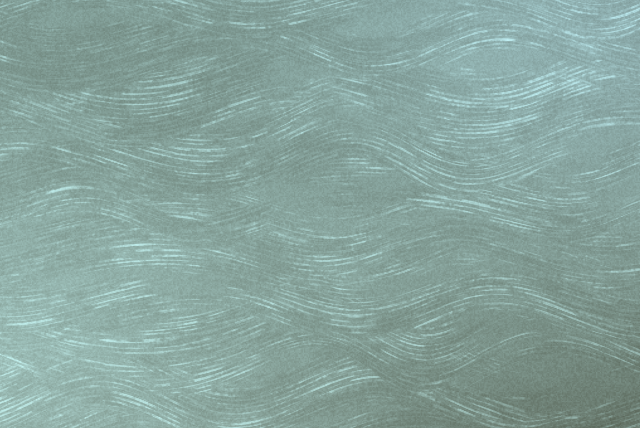
Give the GLSL for this texture, as a Shadertoy shader.

```glsl
// Sea-green plaster combed with a dry brush into overlapping wavy swaths.
// Each swath bends its own coordinates along a wave, then lays thin broken
// bristle lines and grainy pale dabs in them; broad soft light tints the wall.

float hash(vec2 p) {
    vec3 q = fract(p.xyx * 0.1031);
    q += dot(q, q.yzx + 33.33);
    return fract((q.x + q.y) * q.z);
}

float noise(vec2 p) {
    vec2 cell = floor(p), f = fract(p);
    f = f * f * (3.0 - 2.0 * f);
    return mix(mix(hash(cell), hash(cell + vec2(1, 0)), f.x),
               mix(hash(cell + vec2(0, 1)), hash(cell + vec2(1, 1)), f.x), f.y);
}

float fbm(vec2 p) {
    return 0.5 * noise(p) + 0.3 * noise(p * 2.1 + 17.3) + 0.2 * noise(p * 4.3 + 41.7);
}

// Height of a swath's centre line above its row.
float wave(float x, float seed) {
    float phase = seed * 1.4 + 2.2 * hash(vec2(seed, 3.0));
    float drift = 2.4 * noise(vec2(x * 1.6, seed * 7.3));
    float height = 0.032 + 0.018 * hash(vec2(seed, 8.0));
    return height * sin(x * 9.0 + phase + drift);
}

// Brightness of the combed paint; s.x runs along the stroke, s.y across it.
float combedPaint(vec2 s, vec2 p, float seed) {
    vec2 offset = vec2(seed * 13.7, seed * 29.1);

    // Comb teeth of uneven spacing, broken up by bristle noise
    float wobble = 9.0 * noise(vec2(s.x * 3.0, s.y * 32.0) + offset);
    float teeth = 0.5 + 0.5 * cos(6.2832 * s.y * 92.0 + wobble);
    float bristle = noise(vec2(s.x * 9.0, s.y * 190.0) + offset);
    float line = smoothstep(0.4, 0.8, 0.5 * teeth + 0.5 * bristle);

    // Lines skip where the brush runs dry
    float skip = noise(vec2(s.x * 32.0, s.y * 150.0) + offset);
    line *= smoothstep(0.1, 0.65, skip + 0.35 * (noise(p * 210.0) - 0.5));

    // Pale dabs with ragged, grainy ends
    float ragged = 0.26 * (noise(vec2(s.x * 24.0, s.y * 130.0)) - 0.5)
                 + 0.20 * (noise(p * 170.0) - 0.5);
    float dab = smoothstep(0.38, 0.70, fbm(vec2(s.x * 4.6, s.y * 16.0) + offset) + ragged);

    // Short faint scratches between the dabs
    float scratch = smoothstep(0.62, 0.9, noise(vec2(s.x * 26.0, s.y * 200.0) + offset.yx));

    return -0.17 + 0.16 * (line - 0.3) + 0.16 * scratch + dab * (0.17 + 0.54 * line);
}

float glow(vec2 q, vec2 centre, float tightness) {
    vec2 d = q - centre;
    return exp(-dot(d, d) * tightness);
}

void mainImage(out vec4 fragColor, in vec2 fragCoord) {
    vec2 q = fragCoord / iResolution.xy;
    vec2 p = fragCoord / iResolution.y;

    // Lay the swaths over each other, row by row
    float paint = -0.06;
    for (int row = 0; row < 12; row++) {
        float seed = float(row) + 1.0;
        float centre = 0.115 * float(row) - 0.13;
        vec2 s = vec2(p.x, p.y - centre - wave(p.x, seed));
        float fray = 0.09 * (fbm(vec2(s.x * 7.0, s.y * 35.0) + seed * 5.1) - 0.5)
                   + 0.02 * (noise(p * 150.0) - 0.5);
        float cover = 1.0 - smoothstep(0.07, 0.105, abs(s.y) + fray);
        if (cover > 0.0) {
            float gaps = fbm(vec2(s.x * 3.2, s.y * 12.0) + seed * 11.3)
                       + 0.14 * (noise(vec2(s.x * 20.0, s.y * 120.0)) - 0.5);
            cover *= smoothstep(0.30, 0.48, gaps);
            paint = mix(paint, combedPaint(s, p, seed), cover);
        }
    }

    // Broad light: bright upper right and lower left, dark lower right
    float light = 0.53
                + 0.36 * glow(q, vec2(0.95, 1.08), 6.0)
                + 0.42 * glow(q, vec2(0.0, 0.12), 7.0)
                - 0.66 * glow(q, vec2(1.06, -0.06), 7.0)
                - 0.10 * glow(q, vec2(0.5, 0.0), 12.0)
                + 0.30 * (fbm(p * vec2(2.6, 5.0)) - 0.5);

    // Fine mineral grain
    float grain = 0.28 * (noise(p * 340.0) - 0.5) + 0.10 * (noise(p * 160.0 + 9.0) - 0.5);

    vec3 deepGreen = vec3(0.43, 0.51, 0.47);
    vec3 paleAqua = vec3(0.62, 0.76, 0.74);
    float tone = max(light + paint + grain, -0.6);
    vec3 color = deepGreen + (paleAqua - deepGreen) * tone;
    color += (q.y - 0.5) * vec3(-0.012, 0.0, 0.008);
    color += vec3(0.0, 0.0, 0.025) * glow(q, vec2(1.0, 1.0), 5.0);
    fragColor = vec4(clamp(color, 0.0, 1.0), 1.0);
}
```
